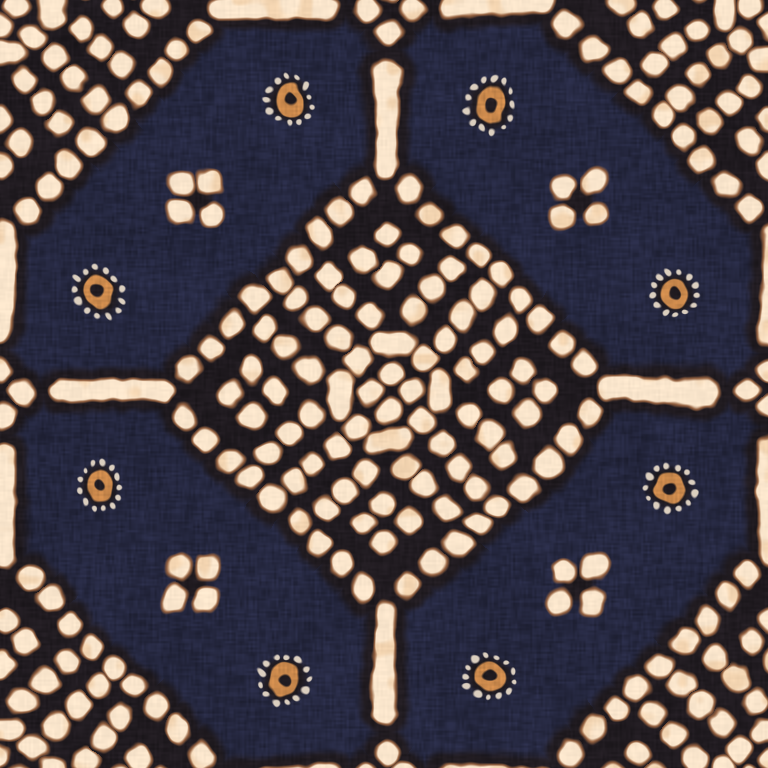
Give the GLSL for this pattern, as a WebGL 2 fragment shader.

```glsl
#version 300 es
precision highp float;
// Wax-resist cloth: beaded diamonds, bars and small roundels on navy cells.

uniform vec2 u_resolution;
out vec4 fragColor;

const float CELL = 50.26; // navy cell side, in hundredths of the canvas

vec2 hash2(vec2 p) {
  vec3 q = fract(p.xyx * vec3(0.1031, 0.1030, 0.0973));
  q += dot(q, q.yzx + 33.33);
  return fract((q.xx + q.yz) * q.zy);
}

vec2 noise2(vec2 p) {
  vec2 i = floor(p), f = fract(p);
  f = f * f * (3.0 - 2.0 * f);
  return mix(mix(hash2(i), hash2(i + vec2(1, 0)), f.x),
             mix(hash2(i + vec2(0, 1)), hash2(i + vec2(1, 1)), f.x), f.y);
}

// One hand-placed wax dot, slightly squared
float bead(vec2 p, vec2 center, vec2 seed) {
  vec2 j = hash2(center * 7.3 + seed * 31.7);
  vec2 d = abs(p - center - (j - 0.5) * 0.55);
  float squared = pow(dot(d * d * d, vec2(1.0)), 1.0 / 3.0);
  return mix(length(d), squared, 0.6) - 1.45 - 0.22 * j.y;
}

// Dots spaced along x, numbered 0 to last
float beadRow(vec2 p, vec2 start, float gap, float last, vec2 seed) {
  float n = clamp(round((p.x - start.x) / gap), 0.0, last);
  return bead(p, start + vec2(n * gap, 0.0), seed);
}

float bar(vec2 p, float halfLength) {
  p.x -= clamp(p.x, -halfLength, halfLength);
  return length(p) - 1.5;
}

// Diamond lattice in a frame turned by 45 degrees
float diamondWax(vec2 r, vec2 id) {
  float d = 1e3;
  for (int k = 0; k < 4; k++) {
    vec2 seed = id * 5.0 + float(k) + 11.0;
    vec2 axial = vec2(r.x + r.y, r.y - r.x) * 0.7071;
    // border, spoke and chevron rows
    d = min(d, beadRow(r, vec2(-16.2, 20.7), 4.05, 8.0, seed));
    d = min(d, beadRow(r, vec2(6.0, 0.0), 3.75, 3.0, seed));
    d = min(d, beadRow(r, vec2(9.2, 5.25), 3.7, 2.0, seed));
    d = min(d, beadRow(r.yx, vec2(9.2, 5.25), 3.7, 2.0, seed + 17.0));
    // four-dot flowers in the quarters, the heart and the crossings
    d = min(d, bead(r, 12.45 + 2.0 * sign(r - 12.45), seed));
    d = min(d, bead(r, vec2(1.87), seed));
    d = min(d, bead(r, vec2(33.6), seed));
    // short bars round the heart, long bars to the crossings
    d = min(d, bar(axial.yx - vec2(0.0, 6.4), 1.55));
    d = min(d, bar(axial - vec2(35.7, 0.0), 6.6));
    r = vec2(-r.y, r.x);
  }
  return d;
}

void main() {
  vec2 cloth = 100.0 * gl_FragCoord.xy / min(u_resolution.x, u_resolution.y);
  vec2 p = cloth - vec2(50.4, 49.1);
  p += (noise2(cloth * 0.11 + 40.0) - 0.5) * 1.5;
  p += (noise2(cloth * 0.75 + 90.0) - 0.5) * 0.5;

  // Diamonds and bars
  vec2 r = vec2(p.x + p.y, p.y - p.x) * 0.7071;
  vec2 diamondId = round(r / (CELL * 1.4142));
  r -= diamondId * CELL * 1.4142;
  float wax = diamondWax(r, diamondId);
  float ground = min(max(abs(r.x), abs(r.y)) - 21.6, wax - 1.5);

  // Cell flower; the cell is mirrored on alternate squares
  vec2 cellId = floor(p / CELL);
  vec2 q = p - (cellId + 0.5) * CELL;
  if (mod(cellId.x + cellId.y, 2.0) > 0.5) q.x = -q.x;
  wax = min(wax, bead(q, 2.0 * sign(q), cellId + 61.0));
  ground = min(ground, length(q) - 1.9);

  // Two roundels per cell, each ringed by fine dots
  float side = sign(q.x - q.y);
  vec2 seed = cellId * 3.0 + side + 23.0;
  vec2 o = q - 12.2 * vec2(side, -side);
  float n = round(atan(o.y, o.x) * 13.0 / 6.28319);
  float angle = n * 6.28319 / 13.0;
  vec2 j = hash2(seed + mod(n + 13.0, 13.0) * 3.7) - 0.5;
  float fine = length(o - (3.05 + 0.3 * j.x) * vec2(cos(angle), sin(angle))) - 0.4 - 0.12 * j.y;
  vec2 pupil = o - (hash2(seed) - 0.5) * 0.5;
  float ring = max(length(o * vec2(1.06, 0.96)) - 2.05, 0.8 - length(pupil));
  ground = min(ground, length(o) - 2.7);

  // Dyed ground with woven threads
  float weave = noise2(cloth * vec2(0.7, 3.6)).x + noise2(cloth * vec2(3.6, 0.7) + 70.0).y - 1.0;
  float fade = noise2(cloth * 0.16 + 15.0).x - 0.5;
  vec3 color = mix(vec3(0.125, 0.105, 0.125), vec3(0.145, 0.155, 0.25), smoothstep(-0.6, 0.8, ground));
  color *= 1.0 + 0.24 * weave + 0.12 * fade;

  // Ochre rings and fine dots
  color = mix(color, vec3(0.80, 0.54, 0.30) * (1.0 + 0.12 * weave), smoothstep(0.18, -0.18, ring));
  color = mix(color, vec3(0.86, 0.81, 0.75), smoothstep(0.15, -0.15, fine));

  // Cream wax marks with a brown dye-stained rim
  vec3 cream = vec3(0.98, 0.90, 0.80) * (1.0 + 0.035 * weave);
  cream -= vec3(0.03, 0.07, 0.11) * smoothstep(0.62, 0.9, noise2(cloth * 0.45 + 33.0).y);
  color = mix(color, vec3(0.58, 0.38, 0.25), smoothstep(0.38, -0.05, wax));
  color = mix(color, cream, smoothstep(0.05, -0.32, wax));
  fragColor = vec4(color, 1.0);
}
```
